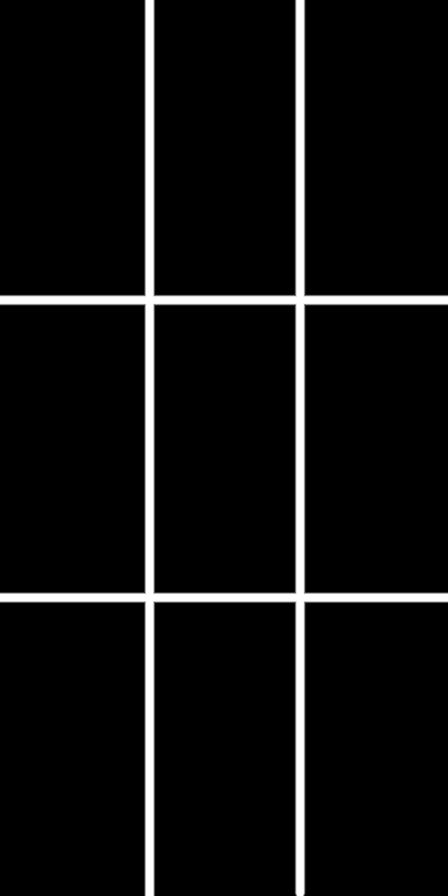
Reproduce this pattern procedurally as a WebGL 2 fragment shader.

```glsl
#version 300 es
precision highp float;
// White grid lines dividing a black canvas into three by three tall panels.

uniform vec2 u_resolution;
out vec4 fragColor;

// Distance on each axis to the nearer of its two dividers, leaving the rim open.
vec2 dividerDistance(vec2 p) {
    vec2 first = vec2(85.5, 170.5) / 256.0;
    vec2 pitch = vec2(86.0, 170.0) / 256.0;
    vec2 index = clamp(floor((p - first) / pitch + 0.5), 0.0, 1.0);
    return abs(p - first - index * pitch);
}

void main() {
    // Canvas is one unit wide and two units tall.
    vec2 p = gl_FragCoord.xy / u_resolution * vec2(1.0, 2.0);
    vec2 d = dividerDistance(p);

    // The right divider narrows slightly at its foot.
    float taper = step(0.5, p.x) * max(0.0, 0.006 - p.y);
    float halfWidth = 0.0101;
    float edge = min(d.x + 0.4 * taper, d.y) - halfWidth;

    // Soft edge, never thinner than a pixel.
    float softness = max(0.00346, 0.5 / u_resolution.x);
    float line = 1.0 - smoothstep(-softness, softness, edge);

    vec3 panelBlack = vec3(0.0);
    vec3 lineWhite = vec3(1.0);
    fragColor = vec4(mix(panelBlack, lineWhite, line), 1.0);
}
```
